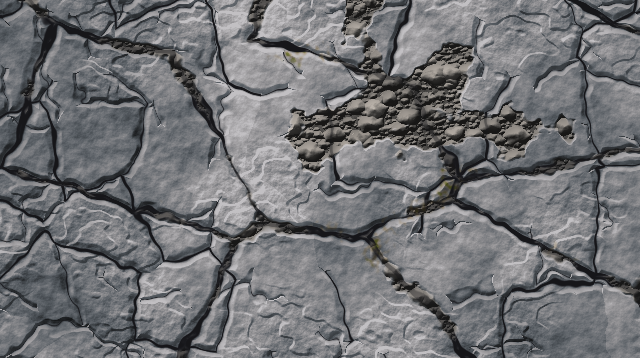
Give the GLSL for this texture, as a Shadertoy shader.

```glsl
const vec3 COOL_TINT = vec3(0.93, 1.0, 1.07);
const vec3 PALE_TINT = vec3(1.0, 0.99, 1.005);
const vec3 DIRT_TINT = vec3(1.05, 1.0, 0.94);
const vec3 CRACK_COLOR = vec3(0.085, 0.085, 0.10);
const vec3 MOSS_COLOR = vec3(0.34, 0.37, 0.10);
const vec3 LICHEN_COLOR = vec3(0.48, 0.40, 0.26);
const vec2 LIGHT_DIR = vec2(-0.45, 0.89);
const float LIGHT_STEP = 0.003;
const float LIGHT_GAIN = 0.55;
const float SLAB_TONE = 0.52;
const float GRAVEL_TONE = 0.29;
const vec2 MAJOR_SCALE = vec2(1.45, 2.35);
const float MINOR_SCALE = 4.0;
const float HAIR_SCALE = 6.5;

struct Surface { float height, gap, majorDist, gravel, tone; };

vec2 hash2(vec2 p) {
    vec3 q = fract(p.xyx * vec3(0.1031, 0.1030, 0.0973));
    q += dot(q, q.yzx + 33.33);
    return fract((q.xx + q.yz) * q.zy);
}

float corner(vec2 cell, vec2 offset) {
    float a = 6.2832 * hash2(cell).x;
    return dot(vec2(cos(a), sin(a)), offset);
}

float gradientNoise(vec2 p) {
    vec2 i = floor(p), f = p - i, e = vec2(0.0, 1.0);
    vec2 u = f * f * f * (f * (f * 6.0 - 15.0) + 10.0);
    return mix(mix(corner(i, f), corner(i + e.yx, f - e.yx), u.x),
               mix(corner(i + e.xy, f - e.xy), corner(i + e.yy, f - e.yy), u.x), u.y);
}

float fbm(vec2 p) {
    float sum = 0.0, amp = 0.6;
    for (int i = 0; i < 4; i++) {
        sum += amp * gradientNoise(p);
        p = mat2(1.6, 1.2, -1.2, 1.6) * p + 17.3;
        amp *= 0.5;
    }
    return sum;
}

// x: distance to the nearest kept cell border, y: border hash, z: cell hash
vec3 cells(vec2 p, float keep) {
    vec2 base = floor(p), nearId = base, nearVec = vec2(9.0);
    for (int k = 0; k < 9; k++) {
        vec2 id = base + vec2(k % 3 - 1, k / 3 - 1);
        vec2 v = id + 0.1 + 0.8 * hash2(id) - p;
        if (dot(v, v) < dot(nearVec, nearVec)) { nearVec = v; nearId = id; }
    }
    vec3 result = vec3(1.0, 0.5, hash2(nearId + 71.0).x);
    for (int k = 0; k < 25; k++) {
        if (k == 12) continue;
        vec2 id = nearId + vec2(k % 5 - 2, k / 5 - 2);
        vec2 v = id + 0.1 + 0.8 * hash2(id) - p;
        vec2 border = hash2(nearId + id + 7.0);
        float d = dot(0.5 * (v + nearVec), normalize(v - nearVec));
        if (border.x < keep && d < result.x) result.xy = vec2(d, border.y);
    }
    return result;
}

// Height and shade of scattered rounded stones
vec2 pebbles(vec2 p) {
    vec2 base = floor(p), best = vec2(0.0, 0.5);
    p += 0.18 * gradientNoise(p * 2.3);
    for (int k = 0; k < 9; k++) {
        vec2 id = base + vec2(k % 3 - 1, k / 3 - 1);
        vec2 rnd = hash2(id + 31.0);
        vec2 v = (p - id - hash2(id)) * vec2(0.85, 1.15);
        float dome = sqrt(max(0.0, 1.0 - length(v) / mix(0.2, 0.6, rnd.x))) * mix(0.4, 1.0, rnd.x);
        if (dome > best.x) best = vec2(dome, rnd.y);
    }
    return best;
}

float segment(vec2 p, vec2 a, vec2 b) {
    vec2 d = b - a;
    return length(p - a - d * clamp(dot(p - a, d) / dot(d, d), 0.0, 1.0));
}

Surface surfaceAt(vec2 p) {
    Surface s;
    vec2 warp = 0.045 * vec2(fbm(p * 4.0), fbm(p * 4.0 + 40.0))
              + 0.012 * vec2(gradientNoise(p * 24.0), gradientNoise(p * 24.0 + 9.0));
    vec2 q = p + warp;

    // Three generations of cracks
    vec3 major = cells(mat2(0.98, 0.2, -0.2, 0.98) * q * MAJOR_SCALE + 3.4, 0.92);
    vec3 minor = cells(q * MINOR_SCALE + 21.0, 0.62);
    vec3 hair = cells((q + warp) * HAIR_SCALE + 50.0, 0.22);
    s.majorDist = major.x / 2.0;
    float majorWidth = 0.0075 + 0.012 * gradientNoise(p * 7.0);
    float minorWidth = mix(0.001, 0.0042, minor.y) + 0.002 * gradientNoise(p * 11.0);
    s.gap = min(s.majorDist - majorWidth, minor.x / MINOR_SCALE - minorWidth);
    s.gap = min(s.gap, hair.x / HAIR_SCALE - 0.0008);

    // Crumbled zone, with debris along the wide cracks
    float zone = segment(p, vec2(0.33, 0.27), vec2(0.03, 0.11)) - 0.085;
    zone = min(zone, segment(p, vec2(0.15, 0.13), vec2(0.66, 0.13)) - 0.04);
    zone = min(zone, segment(p, vec2(0.11, 0.52), vec2(0.16, 0.24)) - 0.025);
    zone = min(zone + 0.16 * fbm(p * 7.0), s.majorDist - 0.004 - 0.05 * fbm(p * 5.0 + 8.0));
    s.gravel = 1.0 - smoothstep(-0.006, 0.006, zone + 0.012 * gradientNoise(p * 40.0));

    // Slab face: swells, chipped layers and grain
    float layers = fbm(p * vec2(3.6, 4.6) + 5.0) * 6.0;
    float chipped = smoothstep(-0.1, 0.25, gradientNoise(p * 3.0 + 60.0));
    float steps = floor(layers) + smoothstep(0.0, 0.25, fract(layers));
    float grain = fbm(p * 38.0);
    float slab = 0.005 * chipped * steps + (0.0015 + 0.0015 * chipped) * grain + 0.012 * fbm(p * 6.0);
    slab -= 0.007 * (1.0 - smoothstep(0.0, 0.016, s.gap));

    // Stones of three sizes
    vec2 big = pebbles(p * 17.0), mid = pebbles(p * 36.0), fine = pebbles(p * 80.0);
    float rubble = max(big.x * 0.024, max(mid.x * 0.012, fine.x * 0.006)) + 0.002 * grain;
    float stoneShade = big.x > 0.35 ? big.y : mid.y;
    s.height = mix(slab, rubble - 0.014, s.gravel);

    float slabTone = SLAB_TONE + 0.09 * (major.z + minor.z - 1.0) + 0.26 * fbm(p * 2.4 + 12.0)
                   + 0.16 * fbm(p * 10.0) + 0.12 * grain + 0.03 * chipped;
    float gravelTone = GRAVEL_TONE + 7.0 * rubble + 0.12 * (stoneShade - 0.5);
    s.tone = mix(slabTone, gravelTone, s.gravel);
    return s;
}

void mainImage(out vec4 fragColor, in vec2 fragCoord) {
    vec2 p = (fragCoord - 0.5 * iResolution.xy) / iResolution.y;
    Surface s = surfaceAt(p);
    float slope = (s.height - surfaceAt(p + LIGHT_DIR * LIGHT_STEP).height) / LIGHT_STEP;

    // Relief light, crevice shade and darker canvas edges
    float tone = s.tone + clamp(LIGHT_GAIN * slope, -0.25, 0.22);
    tone *= 1.0 - 0.22 * exp(-max(s.gap, 0.0) / 0.012);
    tone *= 1.03 - 0.14 * dot(p, p);
    tone = clamp(tone, 0.09, 0.76);
    vec3 tint = mix(COOL_TINT, PALE_TINT, smoothstep(0.28, 0.62, tone));
    vec3 color = tone * mix(tint, DIRT_TINT, 0.8 * s.gravel);

    // Sparse growth beside the cracks
    float patches = fbm(p * 4.0 + 90.0) + 0.25 * gradientNoise(p * 60.0);
    float beside = 1.0 - smoothstep(0.015, 0.05, s.majorDist);
    color = mix(color, LICHEN_COLOR * (0.5 + tone), 0.5 * beside * smoothstep(0.26, 0.42, patches));
    color = mix(color, MOSS_COLOR * (0.4 + tone), 0.8 * beside * smoothstep(0.38, 0.46, patches));

    float soft = max(0.0018, 0.6 / iResolution.y);
    float crack = 1.0 - smoothstep(-soft, soft, s.gap);
    color = mix(color, CRACK_COLOR, crack * (1.0 - 0.65 * s.gravel));
    fragColor = vec4(color, 1.0);
}
```
